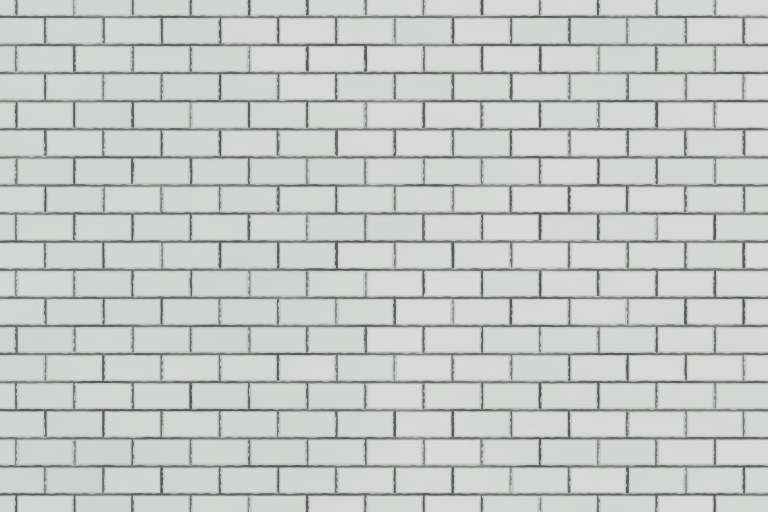
This texture is drawn by a Shadertoy shader. Its source:

```glsl
const vec2 BRICK = vec2(0.1137, 0.05487);       // pitch, in canvas heights
const vec2 ORIGIN = vec2(0.0316, 0.0346);       // first joint crossing
const vec2 HALF_JOINT = vec2(0.0026, 0.0025);
const vec3 GLAZE = vec3(0.842, 0.848, 0.842);
const vec3 GLAZE_SHADE = vec3(0.785, 0.802, 0.790);
const vec3 RIM = vec3(0.715, 0.725, 0.718);
const vec3 GROUT_DARK = vec3(0.34, 0.35, 0.34);
const vec3 GROUT_MID = vec3(0.55, 0.56, 0.55);
const vec3 GROUT_LIGHT = vec3(0.78, 0.79, 0.78);

float hash(vec2 p) {
    vec3 q = fract(vec3(p.xyx) * 0.1031);
    q += dot(q, q.yzx + 33.33);
    return fract((q.x + q.y) * q.z);
}

vec2 gradientAt(vec2 cell) {
    float angle = 6.2832 * hash(cell);
    return vec2(cos(angle), sin(angle));
}

// Gradient noise, roughly -0.7 to 0.7
float noise(vec2 p) {
    vec2 i = floor(p), f = fract(p);
    vec2 u = f * f * f * (f * (f * 6.0 - 15.0) + 10.0);
    vec2 e = vec2(1.0, 0.0);
    float low = mix(dot(gradientAt(i), f),
                    dot(gradientAt(i + e), f - e), u.x);
    float high = mix(dot(gradientAt(i + e.yx), f - e.yx),
                     dot(gradientAt(i + 1.0), f - 1.0), u.x);
    return mix(low, high, u.y);
}

// Signed offset from the nearest whole number
float offsetToJoint(float g) {
    return fract(g + 0.5) - 0.5;
}

float band(float d, float halfWidth, float aa) {
    return 1.0 - smoothstep(halfWidth - aa, halfWidth + aa, abs(d));
}

// Dark gap with a paler lip on its positive side, broken by flecks
vec3 groutColor(float across, float paleness, float fleck) {
    vec3 gap = mix(GROUT_DARK, GROUT_MID, clamp(paleness, 0.0, 1.0));
    float lip = smoothstep(0.0, 1.1, across * 0.7 + fleck);
    return mix(gap, GROUT_LIGHT, lip);
}

vec3 brickFace(vec2 uv, vec2 id, float aspect) {
    float leftShade = 1.0 - smoothstep(0.0, 0.75, uv.x / aspect);
    float cloud = noise(uv * 3.0 + 5.0) + 0.4 * noise(uv * vec2(14.0, 45.0));
    float shade = 0.3 * leftShade + 0.3 * cloud + 0.35 * (hash(id) - 0.4);
    return mix(GLAZE, GLAZE_SHADE, clamp(shade, -0.2, 1.0));
}

void mainImage(out vec4 fragColor, in vec2 fragCoord) {
    vec2 uv = fragCoord / iResolution.y;
    float aspect = iResolution.x / iResolution.y;
    float aa = 0.7 / iResolution.y;

    // Running bond: every other course shifts half a brick
    vec2 grid = (uv - ORIGIN) / BRICK + vec2(0.0, 1.0);
    float course = floor(grid.y);
    grid.x -= 0.5 * mod(course, 2.0);
    vec2 nearest = floor(grid + 0.5);

    // Slightly uneven distances to the joints
    float wobble = 0.0008 * noise(uv * 70.0);
    float dx = offsetToJoint(grid.x) * BRICK.x + wobble;
    float dy = offsetToJoint(grid.y) * BRICK.y + wobble;
    vec2 edge = abs(vec2(dx, dy)) - HALF_JOINT;

    // Glazed face and its soft shaded rim
    vec3 color = brickFace(uv, floor(grid), aspect);
    float rim = 1.0 - smoothstep(0.0, 0.0045, min(edge.x, edge.y));
    color = mix(color, RIM, 0.75 * rim);

    // Upright joints: width, tone and lit side differ for each one
    vec2 jointId = vec2(nearest.x, course);
    float tone = hash(jointId + 17.0);
    float side = hash(jointId + 41.0) < 0.5 ? -1.0 : 1.0;
    float halfX = HALF_JOINT.x * mix(0.75, 1.1, hash(jointId + 73.0));
    float fleckX = 1.3 * noise(uv * vec2(190.0, 150.0)) + 0.6 * tone - 0.25;
    vec3 upright = groutColor(side * dx / halfX, tone * tone, fleckX);
    color = mix(color, upright, band(dx, halfX, aa));

    // Bed joints: tone drifts along each course
    float drift = noise(vec2(uv.x * 8.0, nearest.y * 7.37));
    float fleckY = 0.8 * noise(uv * vec2(75.0, 190.0)) + 0.3 * drift;
    float halfY = HALF_JOINT.y * (1.0 + 0.2 * drift);
    vec3 bed = groutColor(dy / halfY, 0.4 + drift, fleckY);
    color = mix(color, bed, band(dy, halfY, aa));

    fragColor = vec4(color, 1.0);
}
```
